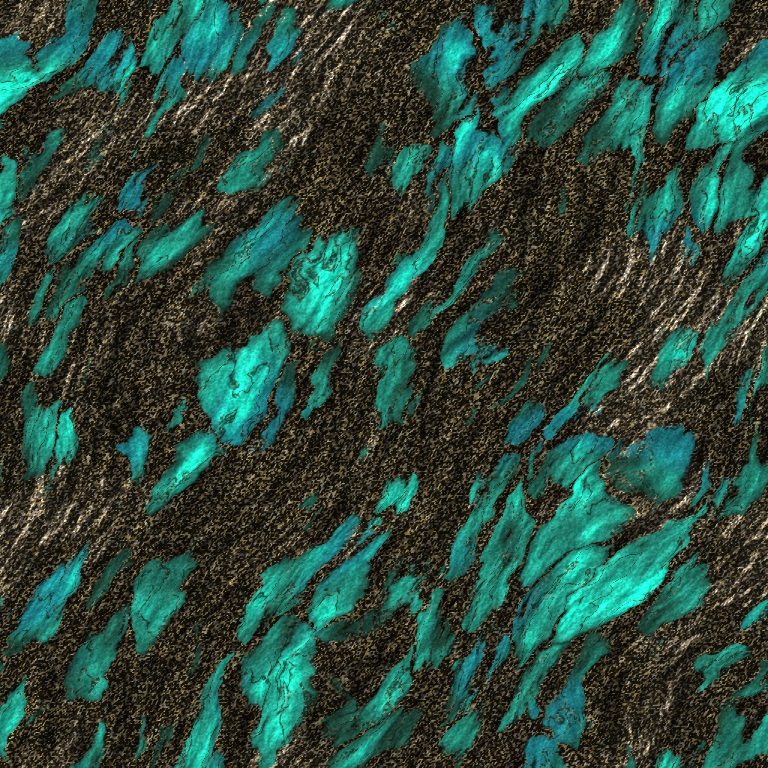
Write a Shadertoy shader that draws this texture.

```glsl
// Teal mineral flakes, leaning to the right, set in dark grainy earth with grey rocky patches.
// A wrapped, slanted lattice drives gradient noise (streaks) and Voronoi cells (flakes);
// thickness of each flake sets its colour, and a fine grain covers everything.

const float LEAN = 0.5;                      // sideways shift of the lattice per unit height
const vec2 FLAKES = vec2(14.0, 7.0);         // flake cells per tile (x counts are even)
const vec2 STREAKS = vec2(24.0, 8.0);
const vec2 RELIEF = vec2(48.0, 22.0);
const vec2 GRAIN = vec2(512.0);
const float COVER = 0.03;                    // raises or lowers the share of teal
const vec2 LIGHT = vec2(0.0025, -0.003);     // offset for relief shading

const vec3 SOIL = vec3(0.065, 0.056, 0.030);
const vec3 GOLD = vec3(0.47, 0.38, 0.20);
const vec3 ASH = vec3(0.48, 0.47, 0.42);
const vec3 ROCK = vec3(0.66, 0.62, 0.58);
const vec3 DEEP = vec3(0.09, 0.23, 0.18);
const vec3 TEAL = vec3(0.12, 0.55, 0.47);
const vec3 GLOW = vec3(0.10, 0.93, 0.79);
const vec3 BLUE = vec3(0.08, 0.47, 0.53);

// Three random values per lattice cell, repeating with the tile
vec3 random(vec2 cell, vec2 n, float seed) {
    cell.x += floor((cell.y + 0.5) / n.y) * n.x * LEAN;
    cell = floor(mod(cell + 0.5, n));
    uvec3 v = uvec3(cell, seed) * 1664525u + 1013904223u;
    v.x += v.y * v.z; v.y += v.z * v.x; v.z += v.x * v.y;
    v ^= v >> 16u;
    v.x += v.y * v.z; v.y += v.z * v.x; v.z += v.x * v.y;
    return vec3(v >> 8u) * exp2(-24.0);
}

// Canvas position to slanted lattice position
vec2 slant(vec2 p, vec2 n) {
    return n * vec2(p.x - LEAN * p.y, p.y);
}

float corner(vec2 cell, vec2 f, vec2 offset, vec2 n, float seed) {
    float a = 6.28319 * random(cell + offset, n, seed).x;
    return dot(vec2(cos(a), sin(a)), f - offset);
}

// Signed gradient noise
float noise(vec2 p, vec2 n, float seed) {
    vec2 q = slant(p, n), c = floor(q), f = q - c;
    vec2 w = f * f * f * (f * (f * 6.0 - 15.0) + 10.0);
    return mix(mix(corner(c, f, vec2(0, 0), n, seed), corner(c, f, vec2(1, 0), n, seed), w.x),
               mix(corner(c, f, vec2(0, 1), n, seed), corner(c, f, vec2(1, 1), n, seed), w.x), w.y);
}

float fbm(vec2 p, vec2 n, float seed) {
    float sum = 0.0, gain = 1.0;
    for (int i = 0; i < 4; i++) {
        sum += gain * noise(p, n, seed + float(i));
        n *= 2.0;
        gain *= 0.5;
    }
    return sum;
}

// Fine smooth-edged grain
vec3 grain(vec2 p) {
    vec2 q = slant(p, GRAIN) + 0.35, c = floor(q), w = smoothstep(0.0, 1.0, q - c);
    return mix(mix(random(c, GRAIN, 90.0), random(c + vec2(1, 0), GRAIN, 90.0), w.x),
               mix(random(c + vec2(0, 1), GRAIN, 90.0), random(c + vec2(1, 1), GRAIN, 90.0), w.x), w.y);
}

// Voronoi flake: distance to its border and its random value
vec2 flake(vec2 p) {
    vec2 q = slant(p, FLAKES), c = floor(q);
    float near = 9.0, next = 9.0, id = 0.0;
    for (int y = -1; y <= 1; y++)
    for (int x = -1; x <= 1; x++) {
        vec2 cell = c + vec2(x, y);
        vec3 r = random(cell, FLAKES, 70.0);
        float d = length(cell + r.xy - q);
        if (d < near) { next = near; near = d; id = r.z; }
        else next = min(next, d);
    }
    return vec2(next - near, id);
}

void mainImage(out vec4 fragColor, in vec2 fragCoord) {
    vec2 uv = fragCoord / iResolution.xy;

    // Bend the streak direction, then roughen the outlines
    vec2 p = uv + vec2(0.08, 0.04) * vec2(noise(uv, vec2(4.0), 1.0), noise(uv, vec2(4.0), 2.0));
    vec2 rough = p + vec2(0.016, 0.022) * vec2(fbm(p, vec2(18.0), 5.0), fbm(p, vec2(18.0), 10.0));

    vec3 speck = grain(uv);
    float streak = fbm(rough, STREAKS, 15.0);
    float relief = fbm(p + LIGHT, RELIEF, 20.0) - fbm(p, RELIEF, 20.0);

    // Earth with gold and ash specks
    float glint = smoothstep(0.28, 1.0, speck.x);
    vec3 earth = mix(SOIL, mix(GOLD, ASH, smoothstep(0.25, 0.7, speck.y)), glint);
    earth *= clamp(1.0 + 1.1 * relief + 0.5 * streak, 0.35, 1.8);

    // Grey rock catching the light
    float rock = smoothstep(0.05, 0.4, fbm(uv, vec2(4.0), 30.0));
    earth += rock * ROCK * (0.06 + 0.75 * smoothstep(0.03, 0.5, relief)) * (0.5 + speck.z);

    // Thickness of the teal flakes
    vec2 chip = flake(rough);
    float thick = 0.7 * (chip.x - 0.33) + 0.8 * streak + 0.55 * (chip.y - 0.5)
        + 0.9 * fbm(uv, vec2(4.0), 40.0) - 0.25 * rock
        - 0.35 * (1.0 - smoothstep(0.0, 0.14, chip.x)) + COVER;
    float crack = smoothstep(0.0, 0.07, abs(fbm(rough, vec2(30.0, 9.0), 50.0)));
    float cover = smoothstep(-0.07, 0.09, thick + 0.12 * relief) * mix(0.35, 1.0, crack);

    // Teal ramp from deep edges to glowing cores
    float tone = 0.08 + 0.85 * thick + 0.65 * noise(p, vec2(20.0, 10.0), 60.0) + 0.25 * (chip.y - 0.5);
    vec3 teal = mix(DEEP, TEAL, smoothstep(-0.1, 0.5, tone));
    teal = mix(teal, BLUE, 0.7 * smoothstep(0.08, 0.4, noise(p, vec2(8.0), 65.0)));
    teal = mix(teal, GLOW, smoothstep(0.4, 0.95, tone));
    teal *= clamp(1.0 + 0.6 * relief, 0.6, 1.4) * (0.84 + 0.32 * speck.z);
    teal += 0.12 * glint * ASH;

    fragColor = vec4(clamp(mix(earth, teal, cover), 0.0, 1.0), 1.0);
}
```
